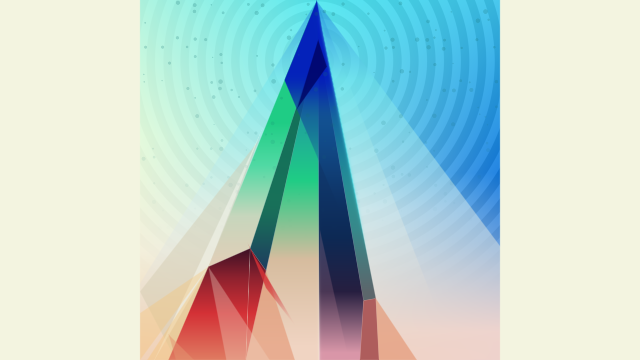
Reproduce this background procedurally as a Shadertoy shader.

```glsl
// Layout, in units of the square panel
const vec2 APEX = vec2(.491, .997), CORE = vec2(.495, .889);
const vec2 SHOULDER = vec2(.405, .769), KNOT = vec2(.437, .699);
const vec2 RED_LEFT = vec2(.19, .259), RED_TOP = vec2(.306, .31);
const vec2 RED_RIGHT = vec2(.35, .248), RED_FOOT = vec2(.294, 0);
const vec2 SPINE_FOOT = vec2(.498, 0), KNEE = vec2(.655, .171);
const vec2 NAVY_KNEE = vec2(.621, .165), NAVY_FOOT = vec2(.611, 0);
const vec2 KNEE_FOOT = vec2(.664, 0), VEIL_END = vec2(.567, .389);
const vec2 RING_CENTER = vec2(.49, .83);
const float RING_STEP = .047, RING_STRENGTH = .05;
const float SPECK_CELLS = 42., SPECK_STRENGTH = .22;

// Colours
const vec3 CREAM = vec3(.953, .957, .878), WHITE = vec3(.97, .98, .95);
const vec3 PEACH = vec3(.94, .83, .76), GOLD = vec3(.96, .76, .44);
const vec3 TAN = vec3(.82, .79, .68), SALMON = vec3(.89, .58, .44);
const vec3 LILAC = vec3(.93, .82, .84), MAUVE = vec3(.85, .59, .66);
const vec3 MINT = vec3(.68, .95, .87), LIME = vec3(.88, .97, .85);
const vec3 CYAN = vec3(.33, .89, .92), SKY = vec3(.55, .9, .92);
const vec3 AZURE = vec3(.1, .48, .85), BLUE = vec3(.01, .1, .74);
const vec3 NAVY = vec3(.05, .16, .33), INDIGO = vec3(0, .01, .38);
const vec3 GREEN = vec3(.12, .8, .52), TEAL = vec3(.12, .62, .62);
const vec3 PINE = vec3(.03, .4, .3), SLATE = vec3(.36, .4, .42);
const vec3 RED = vec3(.83, .19, .21), WINE = vec3(.27, .07, .15);
const vec3 BRICK = vec3(.67, .34, .34), MIST = vec3(.87, .93, .92);

vec2 p;   // panel position
vec3 col; // colour painted so far

void paint(vec3 c, float amount) { col = mix(col, c, amount); }

float hash(vec2 v) {
    vec3 h = fract(v.xyx * .1031);
    h += dot(h, h.yzx + 33.33);
    return fract((h.x + h.y) * h.z);
}

// Signed distance to a line, positive on the left of a->b
float side(vec2 a, vec2 b) {
    vec2 e = normalize(b - a), d = p - a;
    return e.x * d.y - e.y * d.x;
}

float cover(float d) {
    float aa = .8 / iResolution.y;
    return smoothstep(-aa, aa, d);
}

// Counter-clockwise convex shapes
float tri(vec2 a, vec2 b, vec2 c) {
    return cover(min(side(a, b), min(side(b, c), side(c, a))));
}

float quad(vec2 a, vec2 b, vec2 c, vec2 d) {
    return cover(min(min(side(a, b), side(b, c)), min(side(c, d), side(d, a))));
}

// Four colours at ascending heights
vec3 ramp(vec4 h, vec3 a, vec3 b, vec3 c, vec3 d) {
    vec3 t = clamp((p.y - h.xyz) / (h.yzw - h.xyz), 0., 1.);
    return mix(mix(mix(a, b, t.x), c, t.y), d, t.z);
}

void backdrop() {
    vec4 h = vec4(0, .3, .62, 1);
    col = ramp(h, mix(PEACH, GOLD, .25), mix(CREAM, PEACH, .2), LIME, MINT);
    paint(ramp(h, PEACH, MIST, SKY, CYAN), clamp(p.x * 2., 0., 1.));
    vec3 right = ramp(vec4(.08, .32, .52, 1), LILAC, mix(AZURE, LILAC, .35), AZURE, mix(CYAN, AZURE, .35));
    paint(right, clamp(p.x * 2. - 1., 0., 1.));
    // Concentric bands
    float ring = fract(length(p - RING_CENTER) / RING_STEP);
    float band = smoothstep(0., .08, ring) - smoothstep(.5, .58, ring);
    col += RING_STRENGTH * (band - .5) * smoothstep(.15, .5, p.y) * (.4 + p.x);
}

void beams() {
    vec3 light = ramp(vec4(.05, .42, .78, .98), PEACH, MIST, mix(SKY, CYAN, .5), AZURE);
    paint(light, .5 * tri(APEX, vec2(-.133, 0), vec2(1.237, 0)));
    paint(light, .4 * tri(APEX, vec2(.084, 0), vec2(.879, 0)) * smoothstep(.1, .35, p.y));
    paint(TAN, .45 * tri(vec2(.33, .61), vec2(0, .19), vec2(.1, 0)));
    paint(WHITE, .5 * tri(vec2(.33, .62), vec2(.04, 0), RED_LEFT));
    paint(GOLD, .35 * tri(RED_LEFT, vec2(0, .13), vec2(0)));
    paint(GOLD, .4 * tri(RED_LEFT, vec2(.02, 0), vec2(.085, 0)));
}

void longFacets() {
    paint(ramp(vec4(.27, .4, .54, .66), mix(TAN, PEACH, .5), mix(TAN, MINT, .3), mix(GREEN, MINT, .35), GREEN),
        quad(APEX, RED_LEFT, RED_TOP, CORE));
    paint(ramp(vec4(.04, .28, .5, .68), PEACH, mix(TAN, SALMON, .25), GREEN, TEAL),
        tri(CORE, RED_FOOT, SPINE_FOOT));
    paint(ramp(vec4(.19, .36, .6, .85), SLATE, mix(TEAL, SLATE, .4), TEAL, AZURE),
        quad(APEX, CORE, NAVY_KNEE, KNEE));
    paint(ramp(vec4(.02, .19, .34, .72), MAUVE, mix(WINE, NAVY, .55), NAVY, mix(NAVY, AZURE, .4)),
        quad(CORE, SPINE_FOOT, NAVY_FOOT, NAVY_KNEE));
    paint(MAUVE, .2 * tri(vec2(.5, .36), SPINE_FOOT, vec2(.58, 0)));
    paint(mix(NAVY, PINE, smoothstep(.2, .45, p.y)), .92 * tri(CORE, RED_TOP, RED_RIGHT));
    // Blue veil above the diagonal, and the dark core
    float veil = tri(APEX, RED_LEFT, KNEE) * cover(side(SHOULDER, VEIL_END));
    paint(mix(AZURE * .7, BLUE, smoothstep(.66, .8, p.y)), .95 * veil * smoothstep(.4, .8, p.y));
    paint(INDIGO, .8 * tri(CORE, KNOT, vec2(.519, .815)));
    // Bright rims
    float rim = exp(-350. * abs(side(KNEE, APEX)));
    paint(CYAN, .7 * rim * smoothstep(.25, .5, p.y) * (1. - smoothstep(.9, 1., p.y)));
    float spine = exp(-450. * abs(side(CORE, SPINE_FOOT)));
    paint(WHITE, .5 * spine * (1. - smoothstep(0., .45, p.y)));
}

void baseFacets() {
    paint(BRICK, .95 * quad(KNEE, NAVY_KNEE, NAVY_FOOT, KNEE_FOOT));
    paint(SALMON, .65 * tri(KNEE, KNEE_FOOT, vec2(.769, 0)));
    paint(SALMON, .6 * tri(RED_RIGHT, RED_FOOT, vec2(.43, 0)));
    float base = max(quad(RED_TOP, RED_LEFT, vec2(.079, 0), RED_FOOT), tri(RED_TOP, RED_FOOT, RED_RIGHT));
    paint(ramp(vec4(0, .13, .23, .3), mix(RED, SALMON, .75), RED, mix(RED, WINE, .5), WINE), base);
    paint(PEACH, .35 * tri(RED_LEFT, vec2(.24, 0), vec2(.36, 0)));
    paint(SALMON, .5 * tri(vec2(.08, .07), vec2(.1, 0), vec2(.15, 0)));
    float streak = tri(RED_TOP, vec2(.35, .2), vec2(.435, .09));
    paint(RED, .85 * streak * smoothstep(.09, .24, p.y));
}

float specks() {
    vec2 cell = floor(p * SPECK_CELLS);
    vec2 center = .3 + .4 * vec2(hash(cell + 7.), hash(cell + 19.));
    float radius = .05 + .2 * hash(cell + 31.);
    float d = length(fract(p * SPECK_CELLS) - center);
    float dot1 = 1. - smoothstep(radius - .04, radius + .08, d);
    return step(.84, hash(cell)) * dot1 * smoothstep(.3, .9, p.y);
}

void mainImage(out vec4 fragColor, in vec2 fragCoord) {
    p = (fragCoord - vec2(.5 * iResolution.x, 0)) / iResolution.y + vec2(.5, 0);
    backdrop();
    beams();
    longFacets();
    baseFacets();
    paint(TEAL * .7, SPECK_STRENGTH * specks());
    float panel = cover(.5 - abs(p.x - .5));
    fragColor = vec4(mix(CREAM, col, panel), 1);
}
```
